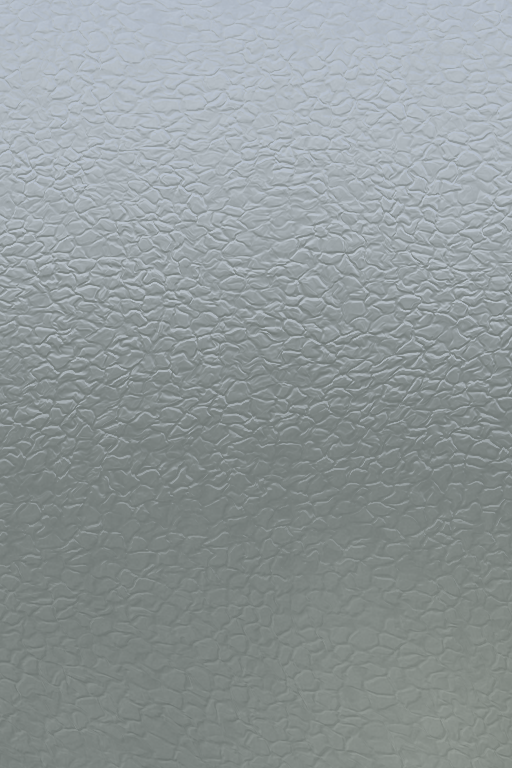
Reproduce this texture procedurally as a Shadertoy shader.

```glsl
// Grained grey leather under a soft light from above. Warped Voronoi cells
// give the pebbled height; its slope bends the lookup into a vertical
// reflection gradient, so creases glint in the middle and darken at the top.

vec2 hash2(vec2 p) {
    vec3 q = fract(p.xyx * vec3(0.1031, 0.1030, 0.0973));
    q += dot(q, q.yzx + 33.33);
    return fract((q.xx + q.yz) * q.zy);
}

float noise(vec2 p) {
    vec2 i = floor(p), f = fract(p);
    f = f * f * (3.0 - 2.0 * f);
    return mix(mix(hash2(i).x, hash2(i + vec2(1, 0)).x, f.x),
               mix(hash2(i + vec2(0, 1)).x, hash2(i + vec2(1, 1)).x, f.x), f.y);
}

// Gap between the two nearest cell centres: zero along the creases
float creaseDistance(vec2 p) {
    vec2 cell = floor(p), f = fract(p);
    float nearest = 8.0, second = 8.0;
    for (int y = -1; y <= 1; y++)
    for (int x = -1; x <= 1; x++) {
        vec2 o = vec2(x, y);
        float d = length(o + 0.05 + 0.9 * hash2(cell + o + 50.0) - f);
        second = min(second, max(nearest, d));
        nearest = min(nearest, d);
    }
    return second - nearest;
}

// Leather relief: pebbles with broken creases, finer wrinkles and grain
float relief(vec2 p) {
    vec2 q = vec2(43.0 * p.x, 46.0 * p.y + 9.0 * p.y * p.y);
    q.x += 0.35 * q.y * (1.0 - smoothstep(0.0, 0.6, p.y));
    q += 1.2 * vec2(noise(p * 7.0), noise(p * 7.0 + 19.0));
    q += 0.55 * vec2(noise(q * 1.6), noise(q * 1.6 + 31.0));
    q += 0.16 * vec2(noise(q * 5.0 + 5.0), noise(q * 5.0 + 43.0));
    float depth = 0.15 + 1.05 * noise(q * 0.9 + 7.0);
    float pebbles = smoothstep(0.0, 0.36, creaseDistance(q)) * depth;
    float wrinkles = smoothstep(0.0, 0.5, creaseDistance(q * 1.7 + 9.0));
    return pebbles + 0.30 * wrinkles * noise(q * 0.8 + 60.0) + 0.32 * noise(q * 3.5);
}

// Reflected surroundings by height: dull below, pale and bluish above
vec3 reflection(float height) {
    vec3 dull = vec3(0.472, 0.502, 0.495), pale = vec3(0.708, 0.740, 0.768);
    vec3 color = mix(dull, pale, smoothstep(0.36, 0.94, height));
    return color + vec3(-0.005, 0.0, 0.02) * smoothstep(0.9, 1.0, height);
}

void mainImage(out vec4 fragColor, in vec2 fragCoord) {
    vec2 p = fragCoord / iResolution.y;
    float across = fragCoord.x / iResolution.x;

    // Slope of the relief by finite differences
    float stepSize = 0.0021;
    float h = relief(p);
    vec2 slope = vec2(relief(p + vec2(stepSize, 0.0)),
                      relief(p + vec2(0.0, stepSize))) - h;

    // Facets tilted upward see the bright part of the surroundings
    float tilt = -slope.y - 0.2 * slope.x;
    float bend = clamp(tilt * (tilt > 0.0 ? 0.50 : 0.27), -0.16, 0.23);
    float sway = 0.05 * (noise(vec2(p.x * 5.0, p.y * 3.0)) - 0.5);
    vec3 color = reflection(p.y + sway + bend);

    // Warm sheen near the bottom, strongest at the right
    float low = 1.0 - smoothstep(0.05, 0.45, p.y);
    color += vec3(0.062, 0.060, 0.044) * low * mix(0.3, 1.0, smoothstep(0.3, 1.0, across));
    color += 0.03 * (noise(p * vec2(9.0, 4.0) + 3.0) - 0.5) * low;

    // Faint diffuse light keeps the grain visible where reflections are flat
    float diffuse = mix(0.05, 0.10, low);
    color += diffuse * clamp(dot(slope, vec2(0.6, -0.6)), -0.35, 0.35);
    color += 0.02 * (smoothstep(0.1, 0.8, h) - 0.75);

    // Fine speckle
    color += 0.016 * (noise(p * 420.0) - 0.5);
    fragColor = vec4(color, 1.0);
}
```
